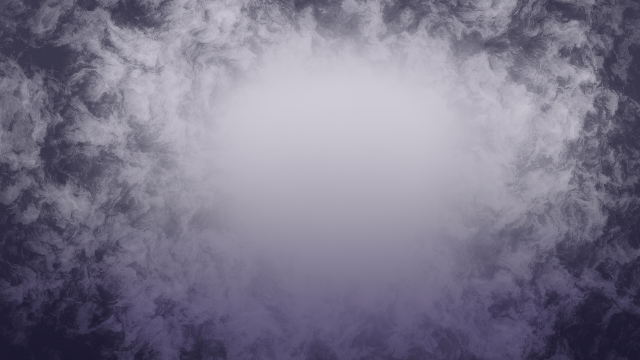
This background is drawn by a Shadertoy shader. Its source:

```glsl
const vec3 SHADOW = vec3(0.105, 0.095, 0.185);
const vec3 MIST = vec3(0.815, 0.800, 0.845);
const vec3 VIOLET = vec3(0.025, 0.005, 0.060);
const vec2 GLOW_CENTER = vec2(0.53, 0.61);
const vec2 GLOW_RADIUS = vec2(0.55, 0.60);  // right/left and upward reach
const float GLOW_DROP = 1.10;               // downward reach
const float FLOOR_TONE = 0.34;
const float SKY_TONE = 0.81;
const float VIGNETTE = 0.72;
const float CLOUD_SCALE = 5.0;
const float GRUNGE_SCALE = 17.0;
const float CLOUD_AMOUNT = 0.85;
const float GRUNGE_AMOUNT = 0.75;
const int OCTAVES = 6;

// Integer hash of a lattice cell, from 0 to 1
float hash(vec2 cell) {
    uvec2 q = uvec2(ivec2(cell) + 4096);
    uint h = q.x * 1597334677u ^ q.y * 3812015801u;
    h = (h ^ (h >> 15)) * 2246822519u;
    h = (h ^ (h >> 13)) * 3266489917u;
    return float((h ^ (h >> 16)) & 65535u) / 65535.0;
}

float valueNoise(vec2 p) {
    vec2 cell = floor(p);
    vec2 f = fract(p);
    f = f * f * (3.0 - 2.0 * f);
    float low = mix(hash(cell), hash(cell + vec2(1, 0)), f.x);
    float high = mix(hash(cell + vec2(0, 1)), hash(cell + vec2(1, 1)), f.x);
    return mix(low, high, f.y);
}

// Layered noise centred on zero; a higher gain gives a rougher texture
float fbm(vec2 p, float gain) {
    mat2 turn = mat2(0.8, 0.6, -0.6, 0.8) * 2.03;
    float sum = 0.0, weight = 0.5, total = 0.0;
    for (int i = 0; i < OCTAVES; i++) {
        sum += weight * (valueNoise(p) - 0.5);
        total += weight;
        p = turn * p + 11.7;
        weight *= gain;
    }
    return sum / total;
}

// Distance from the glow, stretched towards the floor
float glowDistance(vec2 uv) {
    vec2 offset = uv - GLOW_CENTER;
    float reach = offset.y < 0.0 ? GLOW_DROP : GLOW_RADIUS.y;
    return length(offset / vec2(GLOW_RADIUS.x, reach));
}

void mainImage(out vec4 fragColor, in vec2 fragCoord) {
    vec2 uv = fragCoord / iResolution.xy;
    vec2 p = fragCoord / iResolution.y;

    // Mottled plaster: broad clouds and crisp, warped patches
    float cloud = fbm(p * CLOUD_SCALE, 0.62);
    vec2 warp = vec2(cloud, fbm(p * CLOUD_SCALE + 37.0, 0.6));
    float grunge = fbm(p * GRUNGE_SCALE + warp * 3.0 + 5.0, 0.72);
    float patches = smoothstep(-0.07, 0.12, grunge + 0.4 * cloud) - 0.36;

    // The texture frays the vignette but leaves its heart clean
    float d = glowDistance(uv);
    float wear = smoothstep(0.18, 0.85, d);
    d += wear * (CLOUD_AMOUNT * cloud + GRUNGE_AMOUNT * grunge + 0.10 * patches);

    // Misty vertical light under the vignette
    float rise = smoothstep(-0.10, 0.76, uv.y);
    float tone = mix(FLOOR_TONE, SKY_TONE, rise);
    tone *= 1.0 - VIGNETTE * smoothstep(0.20, 1.16, d);
    tone += 0.05 * cloud * (1.0 - rise) + 0.012 * grunge;

    float level = clamp((tone - SHADOW.r) / (MIST.r - SHADOW.r), 0.0, 1.0);
    vec3 color = mix(SHADOW, MIST, level);

    // Violet haze near the floor
    float haze = 1.0 - smoothstep(0.08, 0.45, uv.y);
    color += VIOLET * haze * smoothstep(0.02, 0.30, level);

    fragColor = vec4(color, 1.0);
}
```
